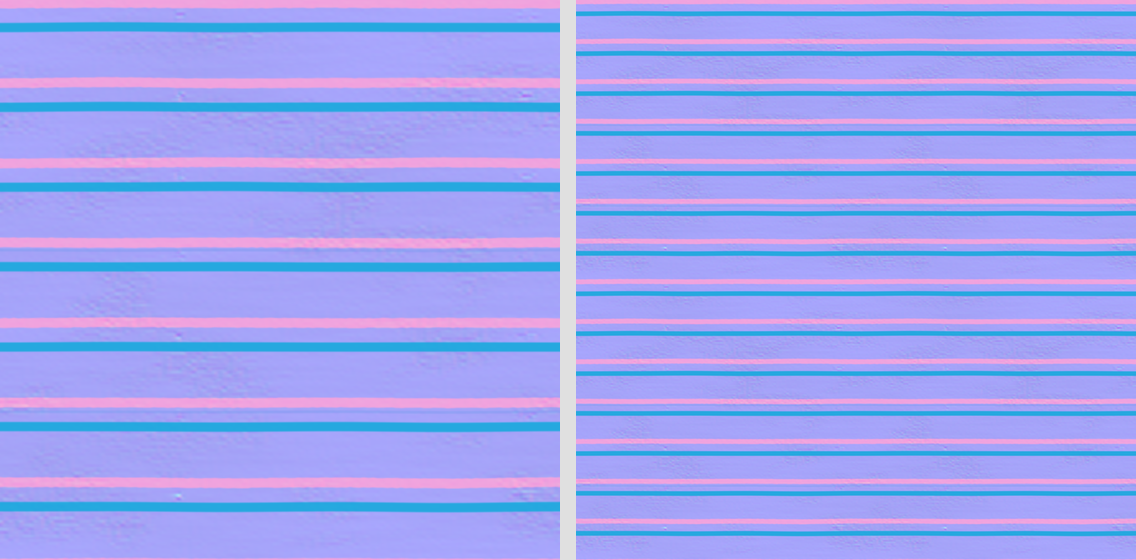
Left: one tile. Right: repeated 2 by 2.
A WebGL 2 fragment shader for this texture map:

```glsl
#version 300 es
precision highp float;

uniform vec2 u_resolution;
out vec4 fragColor;

const float ROWS = 7.0;

float hash(vec2 p) {
  vec3 q = fract(p.xyx * vec3(0.1031, 0.1030, 0.0973));
  q += dot(q, q.yzx + 33.33);
  return fract((q.x + q.y) * q.z);
}

// Value noise that wraps after a whole number of cells
float noise(vec2 uv, vec2 cells) {
  vec2 p = uv * cells;
  vec2 i = floor(p);
  vec2 f = p - i;
  f = f * f * (3.0 - 2.0 * f);
  vec2 a = mod(i, cells);
  vec2 b = mod(i + 1.0, cells);
  return mix(mix(hash(a), hash(vec2(b.x, a.y)), f.x),
             mix(hash(vec2(a.x, b.y)), hash(b), f.x), f.y);
}

// Signed distance to the nearest repeat, in units of one period
float wrapDist(float x, float center) {
  return fract(x - center + 0.5) - 0.5;
}

float band(float t, float center, float halfWidth, float soft) {
  return 1.0 - smoothstep(halfWidth - soft, halfWidth + soft, abs(wrapDist(t, center)));
}

float surfaceHeight(vec2 uv) {
  return 0.6 * noise(uv, vec2(110.0, 150.0))
       + 0.4 * noise(uv, vec2(53.0, 90.0))
       + 0.15 * noise(uv, vec2(16.0, 190.0));
}

// Small rough knots in two columns, stronger in some rows
float knots(vec2 uv, float t, float row) {
  float sum = 0.0;
  for (int i = 0; i < 2; i++) {
    float k = float(i);
    vec2 d = vec2(wrapDist(uv.x, 0.32 + 0.62 * k), wrapDist(t, 0.195) / ROWS);
    d /= vec2(0.011 + 0.009 * k, 0.010);
    sum += exp(-dot(d, d)) * (0.4 + 0.6 * hash(vec2(row + 3.0, k + 11.0)));
  }
  return sum;
}

void main() {
  vec2 uv = gl_FragCoord.xy / u_resolution;
  float t = (1.0 - uv.y) * ROWS;
  float row = mod(floor(t), ROWS);
  t += 0.018 * (noise(uv, vec2(5.0, 7.0)) - 0.5);
  float soft = max(0.015, 0.7 * ROWS / u_resolution.y);

  // Worn patches and broad tone
  float cloud = 0.65 * noise(uv, vec2(5.0, 14.0)) + 0.35 * noise(uv, vec2(13.0, 33.0));
  float worn = smoothstep(0.45, 0.8, cloud);
  float tone = noise(uv, vec2(3.0, 7.0));
  float streak = noise(uv, vec2(9.0, 120.0)) - 0.5;
  vec3 color = mix(vec3(0.655, 0.648, 0.99), vec3(0.632, 0.627, 0.95), 0.55 * tone + 0.45 * worn);
  color += 0.012 * streak;

  // Faint thin line in two of the rows
  float faint = abs(row - 4.0) == 1.0 ? band(t, 0.1 + 0.01 * row, 0.017, 0.014) : 0.0;
  color = mix(color, vec3(0.53, 0.62, 0.95), 0.65 * faint);

  // Pink and blue stripes
  float fray = 0.008 * (noise(uv, vec2(120.0, 140.0)) - 0.5);
  float pink = band(t, 0.035, 0.061 + fray, soft);
  float blue = band(t, 0.337, 0.058, soft);
  color = mix(color, vec3(0.94, 0.64, 0.87), pink);
  color = mix(color, vec3(0.145, 0.66, 0.875), blue);

  // Embossed grain: slope tints red across and green upward
  float e = 0.002;
  float h = surfaceHeight(uv);
  vec2 slope = vec2(surfaceHeight(uv + vec2(e, 0.0)) - h, surfaceHeight(uv + vec2(0.0, e)) - h);
  float rough = 0.05 + 0.22 * worn + 0.75 * knots(uv, t, row);
  rough *= 1.0 - 0.85 * blue;
  color += rough * vec3(slope, -0.3 * abs(slope.x));

  fragColor = vec4(clamp(color, 0.0, 1.0), 1.0);
}
```
